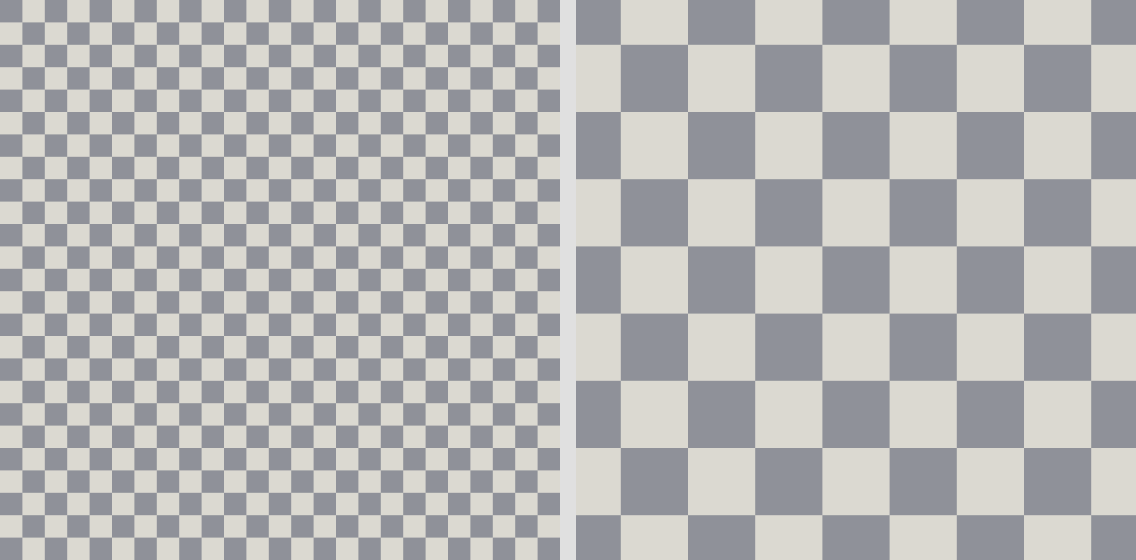
Left: the whole. Right: its middle third, enlarged.
Give the GLSL for this pattern, as a three.js fragment shader.

```glsl
// Draws a flat two-tone checkerboard, 25 squares across and down, dark at all corners.
// Each axis gives a square wave of -1 and +1 with edges one screen sample wide;
// the product of both waves picks the tone.

varying vec2 vUv;

const float SQUARES = 25.0;
const vec3 SLATE = vec3(0.56, 0.57, 0.60);
const vec3 IVORY = vec3(0.86, 0.85, 0.82);

// Alternates between +1 on even cells and -1 on odd cells, with linear edges.
float squareWave(float x, float edgeWidth) {
  float side = 1.0 - 2.0 * mod(floor(x), 2.0);
  float edgeDistance = 0.5 - abs(fract(x) - 0.5);
  return side * clamp(2.0 * edgeDistance / edgeWidth, 0.0, 1.0);
}

// Returns 1 on the squares that share the corner tone, 0 on the others.
float checker(vec2 cell, vec2 edgeWidth) {
  float wave = squareWave(cell.x, edgeWidth.x) * squareWave(cell.y, edgeWidth.y);
  return 0.5 + 0.5 * wave;
}

void main() {
  vec2 cell = vUv * SQUARES;
  vec2 edgeWidth = max(fwidth(cell), vec2(0.0001));
  vec3 color = mix(IVORY, SLATE, checker(cell, edgeWidth));
  gl_FragColor = vec4(color, 1.0);
}
```
